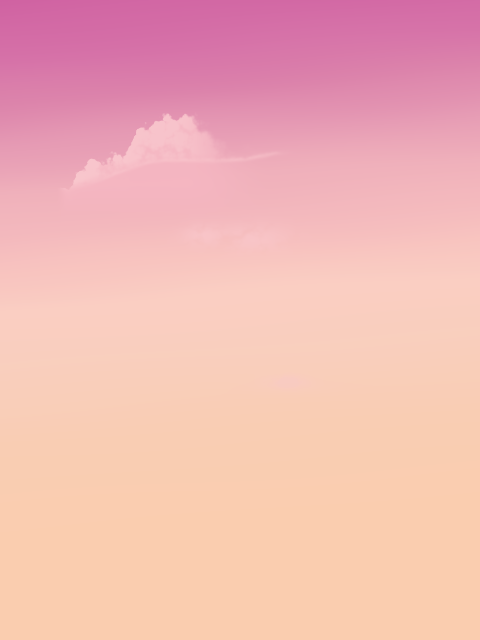
This texture is drawn by a Shadertoy shader. Its source:

```glsl
// A dusk sky fading from magenta to peach, with one billowing cloud and faint wisps.
// The sky blends tilted colour stops; layered sines add haze bands, and cellular
// noise shapes the cloud crown, its inner shading and the broken wisps.

#define SKY_TILT 0.075
#define HAZE_WAVE 0.004
#define PUFF_SCALE 38.0
#define PUFF_RELIEF 0.020
#define CLOUD_OPACITY 0.88
#define RIDGE_GLOW 0.42
#define WISP_GLOW 0.34
#define CLOUD_BODY vec3(0.962, 0.715, 0.760)
#define CLOUD_LIGHT vec3(0.980, 0.790, 0.810)

const int STOPS = 11;
// Each stop holds a colour and its depth below the top edge.
const vec4 SKY[STOPS] = vec4[STOPS](
    vec4(0.815, 0.385, 0.635, -0.03),
    vec4(0.840, 0.450, 0.660, 0.07),
    vec4(0.862, 0.515, 0.670, 0.135),
    vec4(0.900, 0.605, 0.705, 0.20),
    vec4(0.938, 0.690, 0.732, 0.275),
    vec4(0.955, 0.725, 0.742, 0.345),
    vec4(0.972, 0.768, 0.750, 0.40),
    vec4(0.980, 0.808, 0.762, 0.46),
    vec4(0.977, 0.810, 0.742, 0.55),
    vec4(0.976, 0.803, 0.702, 0.67),
    vec4(0.980, 0.803, 0.688, 0.80));

vec2 hash2(vec2 p) {
    p = vec2(dot(p, vec2(127.1, 311.7)), dot(p, vec2(269.5, 183.3)));
    return fract(sin(p) * 43758.5);
}

// Distance to the nearest scattered cell centre.
float cellular(vec2 p) {
    vec2 cell = floor(p), f = fract(p);
    float nearest = 2.0;
    for (int y = -1; y <= 1; y++)
        for (int x = -1; x <= 1; x++) {
            vec2 o = vec2(x, y);
            vec2 r = o + hash2(cell + o) - f;
            nearest = min(nearest, dot(r, r));
        }
    return sqrt(nearest);
}

// Rounded lumps at three sizes, about 0 to 1.
float billow(vec2 p) {
    float sum = 0.0, weight = 0.57;
    for (int i = 0; i < 3; i++) {
        sum += weight * (1.0 - cellular(p));
        p = p * 2.1 + 7.3;
        weight *= 0.5;
    }
    return sum;
}

vec3 skyColor(vec2 p) {
    float depth = 1.0 - p.y + SKY_TILT * (p.x - 0.375);
    depth += HAZE_WAVE * (sin(p.x * 7.0 + p.y * 31.0) + 0.6 * sin(p.y * 67.0 - p.x * 11.0));
    vec3 col = SKY[0].rgb;
    for (int i = 1; i < STOPS; i++)
        col = mix(col, SKY[i].rgb, clamp((depth - SKY[i - 1].w) / (SKY[i].w - SKY[i - 1].w), 0.0, 1.0));
    return col;
}

// Height of the cloud's stepped upper outline.
float crownHeight(float x) {
    return 0.705 + 0.043 * smoothstep(0.10, 0.16, x) + 0.048 * smoothstep(0.19, 0.225, x)
        + 0.016 * smoothstep(0.22, 0.27, x) - 0.065 * smoothstep(0.29, 0.365, x);
}

// Soft elliptical falloff.
float blob(vec2 p, vec2 centre, vec2 radius) {
    vec2 q = (p - centre) / radius;
    return exp(-dot(q, q));
}

vec3 addCloud(vec3 col, vec2 p) {
    float lumps = billow(p * PUFF_SCALE);
    float inside = crownHeight(p.x) + PUFF_RELIEF * (lumps - 0.42) * 2.0 - p.y;
    float softness = mix(0.003, 0.022, smoothstep(0.28, 0.35, p.x));
    float sides = smoothstep(0.088, 0.105, p.x) * (1.0 - smoothstep(0.29, 0.43, p.x));
    float cover = smoothstep(-softness, softness, inside) * sides * smoothstep(0.645, 0.715, p.y);

    // Lit billows stay above a slanted shelf; the body below is smooth.
    float shelf = 0.706 + 0.046 * smoothstep(0.09, 0.26, p.x);
    float upper = smoothstep(-0.008, 0.010, p.y - shelf);
    float rim = exp(-max(inside, 0.0) * 60.0);
    float light = upper * (0.15 + 0.75 * smoothstep(0.25, 0.65, lumps)) + 0.25 * rim;
    light *= 1.0 - 0.6 * smoothstep(0.27, 0.34, p.x);
    vec3 tone = mix(CLOUD_BODY, CLOUD_LIGHT, clamp(light, 0.0, 1.0));
    col = mix(col, tone, cover * CLOUD_OPACITY);

    // Thin bright shelf trailing off to the right.
    float trail = shelf - 0.003 + 0.013 * smoothstep(0.36, 0.46, p.x) + 0.004 * (lumps - 0.4);
    float ridge = exp(-pow((p.y - trail) / 0.0035, 2.0));
    ridge *= smoothstep(0.10, 0.20, p.x) * (1.0 - smoothstep(0.41, 0.465, p.x));
    return mix(col, CLOUD_LIGHT, ridge * RIDGE_GLOW * (0.4 + lumps));
}

void mainImage(out vec4 fragColor, in vec2 fragCoord) {
    vec2 p = fragCoord / iResolution.xy * vec2(0.75, 1.0);
    vec3 col = addCloud(skyColor(p), p);

    // Broken wisps beneath the cloud.
    float shreds = smoothstep(0.25, 0.70, billow(p * vec2(28.0, 36.0) + 3.0));
    float wisps = blob(p, vec2(0.315, 0.633), vec2(0.030, 0.016))
        + blob(p, vec2(0.395, 0.628), vec2(0.050, 0.021));
    col = mix(col, CLOUD_LIGHT, wisps * shreds * WISP_GLOW * 1.6);

    // Small low cloud with a faint wide veil.
    float low = blob(p, vec2(0.447, 0.404), vec2(0.030, 0.010)) * (0.4 + shreds)
        + 0.3 * blob(p, vec2(0.455, 0.395), vec2(0.075, 0.011));
    col = mix(col, vec3(0.972, 0.785, 0.785), min(low, 1.0) * WISP_GLOW * 1.5);
    fragColor = vec4(col, 1.0);
}
```
